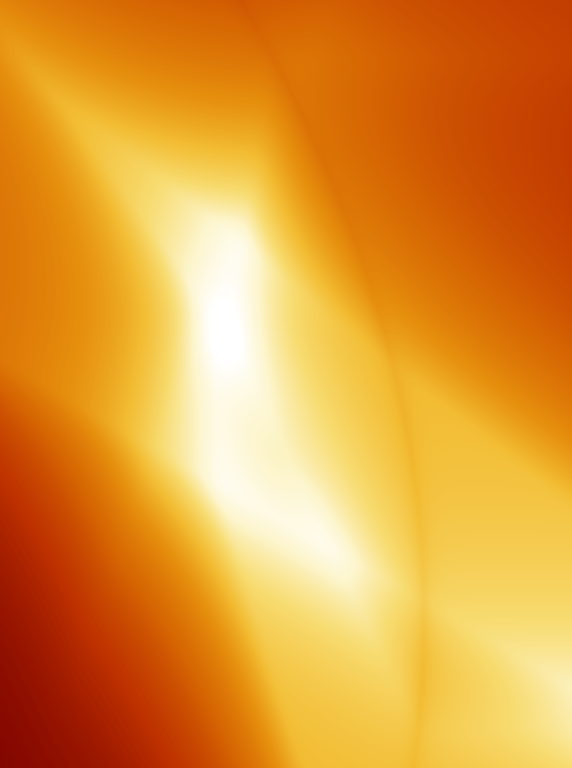
A WebGL 1 fragment shader for this background:

```glsl
precision highp float;

uniform vec2 u_resolution;

// Positive part of d, rounded over a width of about s
float softPositive(float d, float s) {
  return 0.5 * (d + sqrt(d * d + s * s));
}

// Fades from 1 down to a floor as the distance grows
float fade(float d, float reach, float lowest) {
  return mix(lowest, 1.0, exp(-d / reach));
}

// Dark red through amber to white, one colour per unit of heat
vec3 fireColor(float heat) {
  vec3 c = vec3(0.48, 0.0, 0.0);
  c = mix(c, vec3(0.74, 0.19, 0.0), clamp(heat, 0.0, 1.0));
  c = mix(c, vec3(0.84, 0.40, 0.01), clamp(heat - 1.0, 0.0, 1.0));
  c = mix(c, vec3(0.90, 0.56, 0.05), clamp(heat - 2.0, 0.0, 1.0));
  c = mix(c, vec3(0.95, 0.74, 0.20), clamp(heat - 3.0, 0.0, 1.0));
  c = mix(c, vec3(0.97, 0.86, 0.44), clamp(heat - 4.0, 0.0, 1.0));
  c = mix(c, vec3(0.99, 0.96, 0.80), clamp(heat - 5.0, 0.0, 1.0));
  return mix(c, vec3(1.0), clamp(heat - 6.0, 0.0, 1.0));
}

void main() {
  vec2 p = gl_FragCoord.xy / u_resolution * vec2(0.746, 1.0);

  // Curved creases, as x positions at this height
  float leftCrease = 0.284 - 0.74 * softPositive(p.y - 0.586, 0.03)
                   + 0.30 * softPositive(0.362 - p.y, 0.03);
  float rightCrease = 0.302 + 0.17 * (p.y - 0.609)
                    + 0.65 * softPositive(0.570 - p.y, 0.04);
  float arc = 0.553 - 0.369 * (p.y - 0.193) * (p.y - 0.193);

  // Distances outside each side of the bright core
  float left = softPositive(leftCrease - p.x, 0.008);
  float right = softPositive(min(p.x, arc) - rightCrease, 0.010);
  float above = softPositive(p.y + 0.8 * p.x - 0.935, 0.010);
  float below = softPositive(0.531 - 0.57 * p.x - p.y, 0.008);
  float corner = softPositive(0.06 + 0.5 * p.y - 1.3 * p.x, 0.02);

  // Core with a pale oval hollow and a white hot spot
  vec2 hollow = p - vec2(0.358, 0.408);
  hollow = vec2(hollow.x + 0.35 * hollow.y, hollow.y) / vec2(0.058, 0.09);
  vec2 spot = (p - vec2(0.294, 0.564)) / 0.052;
  float heat = 6.9 - 0.9 * exp(-dot(hollow, hollow))
             + 0.5 * exp(-dot(spot, spot));

  // Folds of light falling away from the core
  heat *= fade(left, 0.078, 0.58) * fade(right, 0.091, 0.52);
  heat *= fade(above, 0.228, 0.13) * fade(below, 0.117, 0.55);
  heat *= fade(corner, 0.26, 0.45) * exp(-left * below / 0.076);

  // Thin shadow along the arc
  float arcDistance = length(vec2(p.x - arc, 0.002));
  heat *= 1.0 - 0.08 * exp(-arcDistance / 0.012);

  // Faint contour bands
  heat -= 0.008 * sin(heat * 100.0);

  gl_FragColor = vec4(fireColor(heat), 1.0);
}
```
